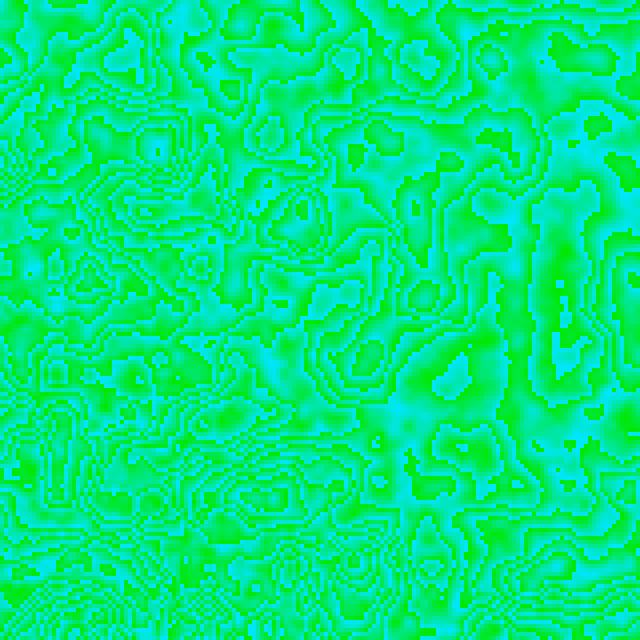
A Shadertoy shader for this texture:

```glsl
// Pixelated green-to-cyan contour bands of wrapped fractal noise.

const float CELLS = 160.0;       // square cells across the canvas
const float BASE_FREQUENCY = 9.0; // lattice cells of the coarsest octave
const float BASE_HEIGHT = 7.0;   // colour cycles spanned by the coarsest octave
const float OCTAVE_GAIN = 0.4;
const int OCTAVES = 4;
const float CALM_GAIN = 0.55;    // wide bands, upper right
const float BUSY_GAIN = 1.45;    // crowded bands, lower left
const float GAIN_WOBBLE = 0.5;
const vec3 GREEN = vec3(0.0, 0.91, 0.0);
const vec3 CYAN = vec3(0.0, 0.90, 1.0);

// Integer hash of a lattice point, from 0 to 1
float hash(ivec2 p) {
    uint h = uint(p.x) * 1597334677u ^ uint(p.y) * 3812015801u;
    h = (h ^ (h >> 16)) * 2146121005u;
    h = (h ^ (h >> 15)) * 2221713035u;
    h ^= h >> 16;
    return float(h & 65535u) / 65535.0;
}

// Smooth value noise, from -0.5 to 0.5
float valueNoise(vec2 p) {
    ivec2 corner = ivec2(floor(p));
    vec2 f = fract(p);
    vec2 blend = f * f * (3.0 - 2.0 * f);
    float bottom = mix(hash(corner), hash(corner + ivec2(1, 0)), blend.x);
    float top = mix(hash(corner + ivec2(0, 1)), hash(corner + ivec2(1, 1)), blend.x);
    return mix(bottom, top, blend.y) - 0.5;
}

// Sum of octaves, measured in colour cycles
float terrain(vec2 p) {
    float height = 0.0;
    float amplitude = BASE_HEIGHT;
    p *= BASE_FREQUENCY;
    for (int i = 0; i < OCTAVES; i++) {
        height += amplitude * valueNoise(p);
        amplitude *= OCTAVE_GAIN;
        p = p * 2.0 + vec2(17.3, 41.7);
    }
    return height;
}

void mainImage(out vec4 fragColor, in vec2 fragCoord) {
    vec2 uv = fragCoord / iResolution.xy;

    // Hard-edged cells: every cell takes the value at its centre
    vec2 p = (floor(uv * CELLS) + 0.5) / CELLS;

    // Band density falls from lower left to upper right, with slow variation
    float calmness = smoothstep(0.1, 0.9, 0.45 * p.x + 0.55 * p.y);
    float gain = mix(BUSY_GAIN, CALM_GAIN, calmness);
    gain += GAIN_WOBBLE * valueNoise(p * 3.0 + 70.0);

    // Wrapping the height gives a ramp with a sharp jump per cycle
    float phase = fract(terrain(p + 2.0) * gain);
    fragColor = vec4(mix(GREEN, CYAN, phase), 1.0);
}
```
